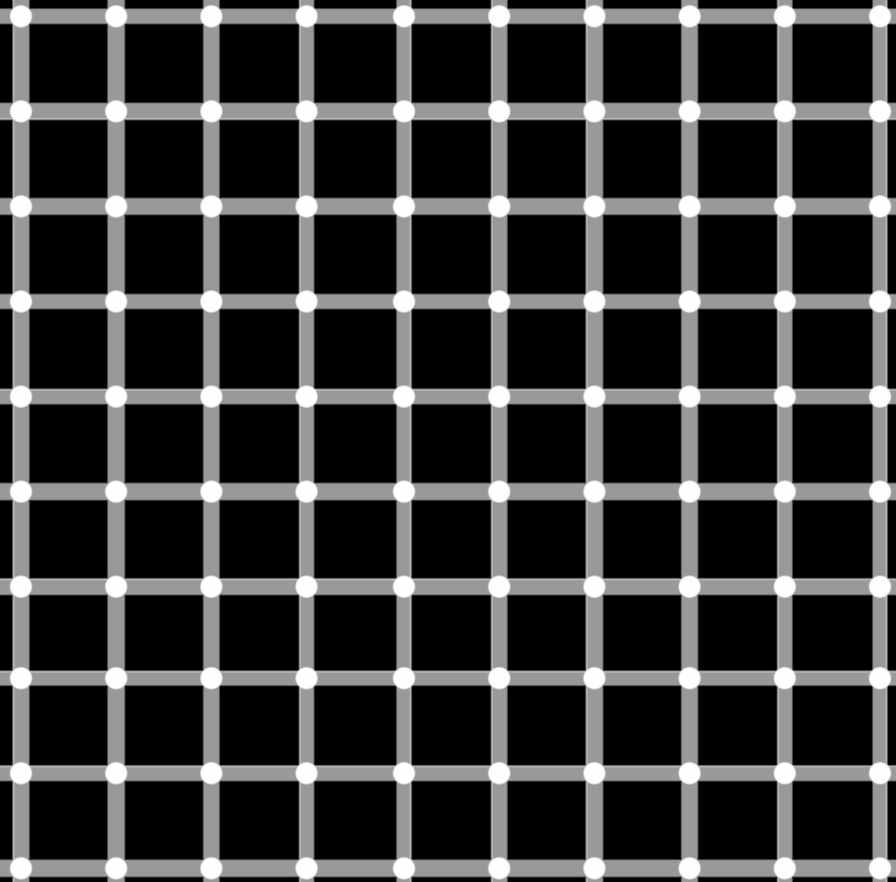
This pattern is drawn by a Shadertoy shader. Its source:

```glsl
// Grey lattice on black with a white dot at every crossing, ten by ten.

const float LINES = 10.0;
const float GREY = 0.60;
const float RIM_GAIN = 0.12;
const float DOT_WHITE = 0.995;
const float DOT_RADIUS = 0.0122;
const float SOFTNESS = 0.0015;
const float TAU = 6.28319;

float hash(float n) {
    return fract(sin(n * 12.9898) * 43758.5453);
}

// Index of the closest line on one axis
float nearestLine(float x, float start, float spacing) {
    return clamp(floor((x - start) / spacing + 0.5), 0.0, LINES - 1.0);
}

// Line centre; the spacing has one uneven step before line jumpAt
float lineCentre(float i, float start, float spacing, float jumpAt, float jump) {
    return start + i * spacing + jump * step(jumpAt, i);
}

// Half width, wavering slowly from line to line
float halfWidth(float i, float period, float phase) {
    return 0.0090 + 0.0007 * cos(TAU * (i - phase) / period);
}

// Soft grey bar; some bars carry a thin lighter rim along one side
float barShade(float d, float halfW, float blur, float seed) {
    float inside = halfW - abs(d);
    float coverage = smoothstep(-blur, blur, inside);
    float side = hash(seed) < 0.65 ? -1.0 : 1.0;
    float hasRim = step(0.4, hash(seed + 31.0)) * step(0.0, d * side);
    float rim = hasRim * (1.0 - smoothstep(0.0015, 0.0015 + blur, inside));
    return coverage * (GREY + RIM_GAIN * rim);
}

void mainImage(out vec4 fragColor, in vec2 fragCoord) {
    // Canvas widths, measured from the upper left corner
    vec2 p = vec2(fragCoord.x, iResolution.y - fragCoord.y) / iResolution.x;
    float blur = max(SOFTNESS, 0.75 / iResolution.x);

    // Closest column and row
    float column = nearestLine(p.x, 0.0234, 0.10625);
    float row = nearestLine(p.y, 0.0182, 0.1061);
    vec2 crossing = vec2(lineCentre(column, 0.0234, 0.10625, 4.0, 0.0025),
                         lineCentre(row, 0.0182, 0.1061, 7.0, -0.0040));
    vec2 d = p - crossing;

    // Bars
    float vertical = barShade(d.x, halfWidth(column, 5.3, 0.8), blur, column + 1.0);
    float horizontal = barShade(d.y, halfWidth(row, 3.9, 1.4), blur, row + 17.0);
    float shade = max(vertical, horizontal);

    // Dot
    float dot01 = smoothstep(-blur, blur, DOT_RADIUS - length(d));
    shade = mix(shade, DOT_WHITE, dot01);

    fragColor = vec4(vec3(shade), 1.0);
}
```
